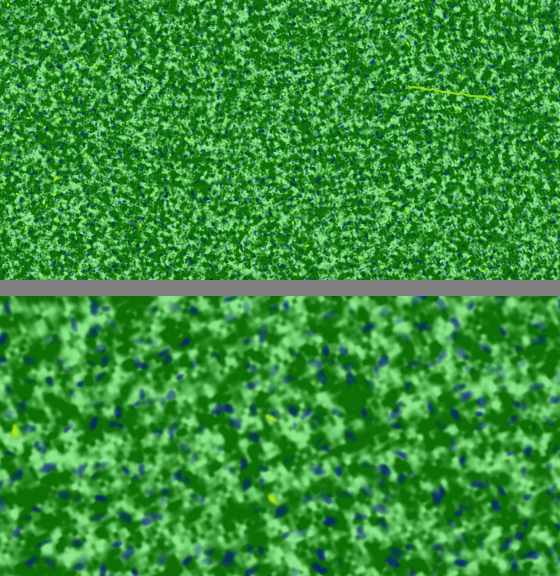
Top: the whole. Bottom: its middle third, enlarged.
This texture is drawn by a WebGL 1 fragment shader. Its source:

```glsl
precision highp float;
uniform vec2 u_resolution;

#define PATCH_SCALE 72.0
#define GRAIN_SCALE 165.0
#define DRIFT_SCALE 11.0
#define FLECK_SCALE 42.0
#define FLECK_DENSITY 0.72
#define YELLOW_SHARE 0.04
#define EDGE_LOW 0.34
#define EDGE_HIGH 0.785
#define DARK_GREEN vec3(0.05, 0.43, 0.02)
#define LIGHT_GREEN vec3(0.54, 0.91, 0.54)
#define NAVY vec3(0.0, 0.09, 0.50)
#define YELLOW vec3(0.66, 0.92, 0.10)

float hash(vec2 p) {
  return fract(sin(dot(p, vec2(127.1, 311.7))) * 43758.5453);
}

float valueNoise(vec2 p) {
  vec2 cell = floor(p);
  vec2 f = fract(p);
  vec2 blend = f * f * (3.0 - 2.0 * f);
  float low = mix(hash(cell), hash(cell + vec2(1.0, 0.0)), blend.x);
  float high = mix(hash(cell + vec2(0.0, 1.0)), hash(cell + vec2(1.0, 1.0)), blend.x);
  return mix(low, high, blend.y);
}

vec2 rotate(vec2 p, float angle) {
  float c = cos(angle);
  float s = sin(angle);
  return vec2(c * p.x - s * p.y, s * p.x + c * p.y);
}

// Ragged light patches: blobs, fine grain and a slow drift, centred on 0.5
float patchField(vec2 p) {
  float blobs = valueNoise(rotate(p, 0.6) * PATCH_SCALE) - 0.5;
  float grain = valueNoise(rotate(p, 1.1) * GRAIN_SCALE + 31.0) - 0.5;
  float drift = valueNoise(rotate(p, 0.3) * DRIFT_SCALE + 7.0) - 0.5;
  return 0.5 + 0.5 * blobs + 0.33 * grain + 0.05 * drift;
}

// Small ragged flecks, one at most per cell, turned at random
vec3 addFlecks(vec3 color, vec2 p) {
  vec2 q = p * FLECK_SCALE;
  vec2 home = floor(q);
  float ragged = 0.7 * (valueNoise(rotate(p, 0.9) * GRAIN_SCALE + 53.0) - 0.5);
  for (int j = -1; j <= 1; j++) {
    for (int i = -1; i <= 1; i++) {
      vec2 cell = home + vec2(float(i), float(j));
      vec2 center = cell + vec2(hash(cell + 3.7), hash(cell + 19.3));
      float angle = 6.2832 * hash(cell + 41.9);
      vec2 radii = vec2(0.36, 0.21) * mix(0.7, 1.25, hash(cell + 57.1));
      float d = length(rotate(q - center, angle) / radii) + ragged;
      float present = step(hash(cell + 73.3), FLECK_DENSITY);
      float strength = mix(0.25, 0.75, hash(cell + 88.7));
      float yellow = step(hash(cell + 97.5), YELLOW_SHARE);
      float cover = present * max(strength, yellow) * (1.0 - smoothstep(0.2, 1.35, d));
      color = mix(color, mix(NAVY, YELLOW, yellow), cover);
    }
  }
  return color;
}

float segmentDistance(vec2 p, vec2 a, vec2 b) {
  vec2 along = b - a;
  float t = clamp(dot(p - a, along) / dot(along, along), 0.0, 1.0);
  return length(p - a - along * t);
}

// One thin, slightly wavering streak
float streak(vec2 p) {
  float waver = 0.006 * (valueNoise(vec2(p.x * 60.0, 5.0)) - 0.5);
  float d = segmentDistance(p + vec2(0.0, waver), vec2(1.46, 0.692), vec2(1.765, 0.648));
  return 1.0 - smoothstep(0.002, 0.006, d);
}

void main() {
  vec2 p = gl_FragCoord.xy / u_resolution.y;
  float light = smoothstep(EDGE_LOW, EDGE_HIGH, patchField(p));
  vec3 color = mix(DARK_GREEN, LIGHT_GREEN, light);
  color = addFlecks(color, p);
  color = mix(color, YELLOW, 0.85 * streak(p));
  gl_FragColor = vec4(color, 1.0);
}
```
